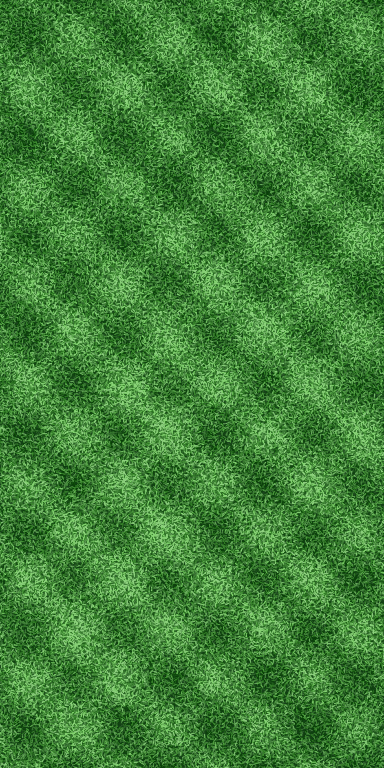
Reproduce this texture procedurally as a Shadertoy shader.

```glsl
// Mown lawn: two crossing sets of soft diagonal mowing stripes form a
// diamond pattern of dark and light patches over short, dense grass.
// Blades are tapered segments on a jittered grid, broken up by fine grain.

#define TAU 6.2831853
#define STRIPES vec2(4.04, 3.88)  // stripe repeats per canvas width, x and y
#define STRIPE_SHIFT 0.79         // phase that places the dark patches
#define STRIPE_DEPTH 0.20         // brightness swing of the mowing
#define STRIPE_WARP 0.10          // wobble of the stripe edges
#define BLADE_CELLS 130.0         // blade grid cells per canvas width
#define BLADE_HALF_LENGTH 0.50    // in cells
#define BLADES_PER_CELL 2
#define GRAIN_CELLS 210.0         // grain cells per canvas width
#define GRAIN 0.34                // strength of the grain
#define WEAR 0.13                 // uneven growth over the lawn

const vec3 SHADOW_GREEN = vec3(0.05, 0.25, 0.05);
const vec3 LEAF_GREEN   = vec3(0.22, 0.49, 0.18);
const vec3 TIP_GREEN    = vec3(0.53, 0.82, 0.46);

float hash(vec2 p) {
    return fract(sin(dot(p, vec2(127.1, 311.7))) * 43758.5453);
}

float valueNoise(vec2 p) {
    vec2 i = floor(p), f = fract(p);
    f = f * f * (3.0 - 2.0 * f);
    return mix(mix(hash(i), hash(i + vec2(1, 0)), f.x),
               mix(hash(i + vec2(0, 1)), hash(i + vec2(1, 1)), f.x), f.y);
}

// Coverage of one tapered blade centred on the origin
float blade(vec2 p, float angle, float softness) {
    vec2 dir = vec2(cos(angle), sin(angle));
    float along = clamp(dot(p, dir), -BLADE_HALF_LENGTH, BLADE_HALF_LENGTH);
    float tip = along / BLADE_HALF_LENGTH * 0.5 + 0.5;
    float halfWidth = mix(0.29, 0.18, tip);
    float d = length(p - along * dir);
    return 1.0 - smoothstep(halfWidth - softness, halfWidth + softness, d);
}

// x: brightness of the topmost blade, y: its random tint
vec2 grass(vec2 p, float softness) {
    vec2 home = floor(p);
    vec2 top = vec2(0.0, 0.5);
    for (int y = -1; y <= 1; y++)
    for (int x = -1; x <= 1; x++)
    for (int k = 0; k < BLADES_PER_CELL; k++) {
        vec2 cell = home + vec2(x, y);
        vec2 seed = cell + float(k) * vec2(37.3, 17.9);
        vec2 root = cell + vec2(hash(seed + 1.7), hash(seed + 5.3));
        float cover = blade(p - root, TAU * hash(seed + 9.1), softness);
        float lit = cover * mix(0.2, 1.0, hash(seed + 13.7));
        if (lit > top.x) top = vec2(lit, hash(seed + 21.3));
    }
    return top;
}

// Crossed stripes, -1 in the dark patches and +1 in the light ones
float mowing(vec2 p) {
    vec2 wobble = vec2(valueNoise(p * 9.0), valueNoise(p * 9.0 + 40.0)) - 0.5;
    vec2 s = p * STRIPES + wobble * STRIPE_WARP;
    float falling = cos(TAU * (s.x + s.y - STRIPE_SHIFT));
    float rising = cos(TAU * (s.x - s.y - STRIPE_SHIFT));
    return -0.62 * falling - 0.38 * rising;
}

void mainImage(out vec4 fragColor, in vec2 fragCoord) {
    // Canvas widths, with y measured from the middle
    vec2 p = vec2(fragCoord.x, fragCoord.y - 0.5 * iResolution.y) / iResolution.x;
    float softness = clamp(0.5 * BLADE_CELLS / iResolution.x, 0.08, 0.25);

    // Blades, grain, mowing and wear add up to one brightness
    vec2 top = grass(p * BLADE_CELLS, softness);
    float shade = 0.16 + 0.7 * top.x;
    shade += GRAIN * (valueNoise(p * GRAIN_CELLS + 300.0) - 0.5);
    shade += STRIPE_DEPTH * mowing(p);
    shade += WEAR * (valueNoise(p * 5.0 + 11.0) - 0.5);

    // Slight falloff toward the canvas edges
    vec2 edge = abs(fragCoord / iResolution.xy - 0.5) * 2.0;
    shade -= 0.06 * dot(edge * edge, edge * edge);
    shade = clamp(shade, 0.0, 1.0);

    // Green ramp from the shadowed gaps to the sunlit tips
    vec3 color = mix(SHADOW_GREEN, LEAF_GREEN, smoothstep(0.0, 0.5, shade));
    color = mix(color, TIP_GREEN, smoothstep(0.4, 1.0, shade));
    color += vec3(0.06, 0.0, 0.08) * (top.y - 0.4);
    fragColor = vec4(clamp(color, 0.0, 1.0), 1.0);
}
```
